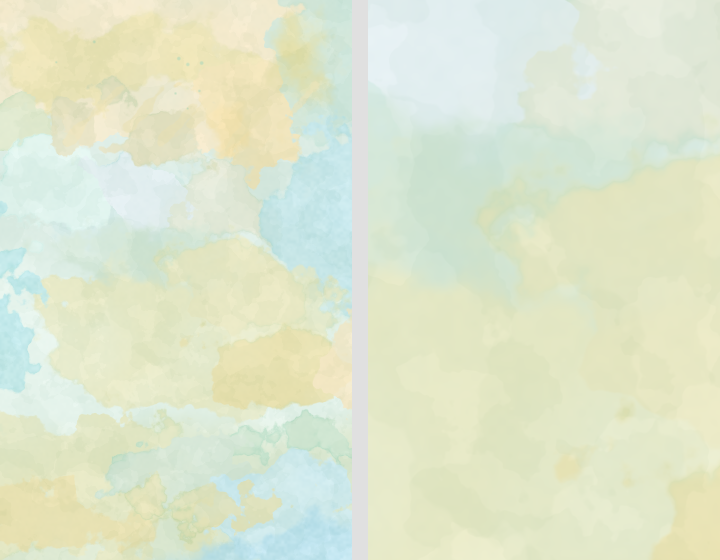
Left, the full canvas; right, a detail of the centre.
Give the GLSL for this background, as a WebGL 1 fragment shader.

```glsl
precision highp float;
// Pastel watercolour paper: translucent cream, yellow, sage and aqua washes.
// Each wash is an ellipse with a noise-torn edge, a dried pigment rim and
// uneven density; brush strokes, droplets and paper grain finish the sheet.
uniform vec2 u_resolution;

float hash(vec2 p) {
  vec3 q = fract(p.xyx * vec3(0.1031, 0.1030, 0.0973));
  q += dot(q, q.yzx + 33.33);
  return fract((q.x + q.y) * q.z);
}

float noise(vec2 p) {
  vec2 i = floor(p), f = fract(p);
  f = f * f * (3.0 - 2.0 * f);
  return mix(mix(hash(i), hash(i + vec2(1, 0)), f.x),
             mix(hash(i + vec2(0, 1)), hash(i + vec2(1, 1)), f.x), f.y);
}

float fbm(vec2 p) {
  float sum = 0.0, amp = 0.5;
  for (int i = 0; i < 5; i++) {
    sum += amp * noise(p);
    p = mat2(1.6, 1.2, -1.2, 1.6) * p + 17.3;
    amp *= 0.5;
  }
  return sum;
}

// Lays one translucent wash over the colour below it.
vec3 wash(vec3 under, vec2 p, vec2 center, vec2 radius, vec3 tint, float soft) {
  vec2 seed = center * 57.0 + 40.0;
  float torn = 0.17 * (fbm(p * 11.0 + seed) - 0.48) + 0.06 * (fbm(p * 32.0 + seed) - 0.48);
  float d = (length((p - center) / radius) - 1.0) * min(radius.x, radius.y) + torn;
  float wet = noise(p * 9.0 + seed.yx);
  float blur = 0.002 + soft * (0.15 + 1.2 * wet * wet);
  float cover = smoothstep(blur, -blur, d);
  float density = 0.65 + 0.5 * fbm(p * 11.0 + seed * 1.7);
  vec3 c = mix(under, tint, cover * min(density, 1.0));
  float rim = cover * exp(-abs(d + 0.002) / 0.004) * smoothstep(0.4, 0.75, wet);
  return c - rim * vec3(0.10, 0.035, 0.045) * (1.0 - smoothstep(0.0, 0.025, soft));
}

float segment(vec2 p, vec2 a, vec2 b) {
  vec2 ab = b - a;
  return length(p - a - ab * clamp(dot(p - a, ab) / dot(ab, ab), 0.0, 1.0));
}

void main() {
  vec2 p = gl_FragCoord.xy / u_resolution.y;
  p.x *= 0.629 * u_resolution.y / u_resolution.x;
  float px = 1.0 / u_resolution.y;

  // Wet ground: sage below, pale aqua above
  float level = p.y + 0.15 * (fbm(p * 6.0) - 0.5);
  vec3 c = mix(vec3(0.86, 0.91, 0.82), vec3(0.89, 0.95, 0.92), smoothstep(0.18, 0.27, level));
  c = mix(c, vec3(0.85, 0.92, 0.89), smoothstep(0.45, 0.6, level));

  // Cream and yellow top
  c = wash(c, p, vec2(0.25, 1.02), vec2(0.48, 0.28), vec3(0.95, 0.91, 0.79), 0.004);
  c = wash(c, p, vec2(0.25, 0.89), vec2(0.23, 0.075), vec3(0.92, 0.89, 0.70), 0.015);
  c = wash(c, p, vec2(0.45, 0.80), vec2(0.10, 0.10), vec3(0.94, 0.89, 0.72), 0.006);
  c = wash(c, p, vec2(0.42, 0.79), vec2(0.06, 0.05), vec3(0.95, 0.88, 0.67), 0.05);
  c = wash(c, p, vec2(0.61, 0.92), vec2(0.13, 0.16), vec3(0.80, 0.90, 0.86), 0.008);
  c = wash(c, p, vec2(0.57, 0.93), vec2(0.04, 0.06), vec3(0.89, 0.87, 0.65), 0.03);

  // Aqua and lavender clouds
  c = wash(c, p, vec2(0.05, 0.76), vec2(0.10, 0.04), vec3(0.86, 0.90, 0.78), 0.002);
  c = wash(c, p, vec2(0.20, 0.62), vec2(0.13, 0.09), vec3(0.82, 0.91, 0.90), 0.015);
  c = wash(c, p, vec2(0.07, 0.65), vec2(0.10, 0.10), vec3(0.88, 0.96, 0.94), 0.004);
  c = wash(c, p, vec2(0.38, 0.66), vec2(0.12, 0.07), vec3(0.89, 0.91, 0.84), 0.005);
  c = wash(c, p, vec2(0.25, 0.65), vec2(0.075, 0.05), vec3(0.88, 0.93, 0.94), 0.001);
  c = wash(c, p, vec2(0.26, 0.75), vec2(0.11, 0.05), vec3(0.88, 0.87, 0.74), 0.006);
  c = wash(c, p, vec2(0.61, 0.60), vec2(0.12, 0.16), vec3(0.76, 0.90, 0.92), 0.008);

  // Sage and yellow middle
  c = wash(c, p, vec2(0.30, 0.41), vec2(0.27, 0.16), vec3(0.90, 0.91, 0.77), 0.01);
  c = wash(c, p, vec2(0.25, 0.54), vec2(0.18, 0.06), vec3(0.82, 0.90, 0.84), 0.025);
  c = wash(c, p, vec2(0.44, 0.47), vec2(0.11, 0.07), vec3(0.90, 0.90, 0.75), 0.01);
  c = wash(c, p, vec2(0.46, 0.34), vec2(0.15, 0.07), vec3(0.91, 0.88, 0.68), 0.008);
  c = wash(c, p, vec2(0.0, 0.42), vec2(0.05, 0.13), vec3(0.75, 0.91, 0.92), 0.005);
  c = wash(c, p, vec2(0.63, 0.33), vec2(0.07, 0.09), vec3(0.95, 0.90, 0.76), 0.005);

  // Sage, ochre and blue foot
  c = wash(c, p, vec2(0.12, 0.13), vec2(0.27, 0.13), vec3(0.89, 0.90, 0.75), 0.006);
  c = wash(c, p, vec2(0.47, 0.215), vec2(0.17, 0.035), vec3(0.81, 0.90, 0.82), 0.003);
  c = wash(c, p, vec2(0.27, 0.16), vec2(0.11, 0.04), vec3(0.83, 0.90, 0.84), 0.006);
  c = wash(c, p, vec2(0.49, 0.07), vec2(0.15, 0.11), vec3(0.80, 0.92, 0.95), 0.006);
  c = wash(c, p, vec2(0.55, 0.02), vec2(0.12, 0.05), vec3(0.72, 0.88, 0.93), 0.05);
  c = wash(c, p, vec2(0.09, 0.08), vec2(0.09, 0.03), vec3(0.90, 0.87, 0.67), 0.012);
  c = wash(c, p, vec2(0.37, 0.09), vec2(0.08, 0.035), vec3(0.90, 0.89, 0.72), 0.003);

  // Slanted brush strokes and teal droplets in the upper part
  for (int i = 0; i < 8; i++) {
    float k = float(i);
    vec2 r = vec2(hash(vec2(k, 3.0)), hash(vec2(k, 11.0)));
    vec2 start = vec2(0.12 + 0.055 * k, 0.71 + 0.11 * r.x);
    float stroke = segment(p, start, start + vec2(0.045, 0.05) * (0.5 + r.y));
    stroke += 0.025 * (fbm(p * 30.0) - 0.5) - 0.003 - 0.004 * r.y;
    c = mix(c, vec3(0.92, 0.88, 0.70), 0.55 * smoothstep(0.002, -0.002, stroke));
    float droplet = length(p - vec2(0.4 * r.y, 0.78 + 0.18 * r.x)) - 0.001 - 0.004 * r.x * r.y;
    c = mix(c, vec3(0.68, 0.84, 0.72), 0.65 * smoothstep(px, -px, droplet));
  }
  c = mix(vec3(0.875, 0.908, 0.82), c, 0.95);

  // Layered blooms with crisp borders
  for (int i = 0; i < 3; i++) {
    float k = float(i);
    float bloom = fbm(p * (9.0 + 7.0 * k) + 70.0 + 13.0 * k);
    c += vec3(0.018, 0.012, 0.016) * (smoothstep(0.47, 0.495, bloom) - 0.5);
  }

  // Grain that settles in the blue areas
  float blueness = smoothstep(0.06, 0.18, c.b - c.r);
  c += (noise(p * 190.0) + noise(p * 95.0) - 1.0) * mix(0.007, 0.03, blueness) * vec3(1.3, 0.8, 0.7);
  gl_FragColor = vec4(clamp(c, 0.0, 1.0), 1.0);
}
```
